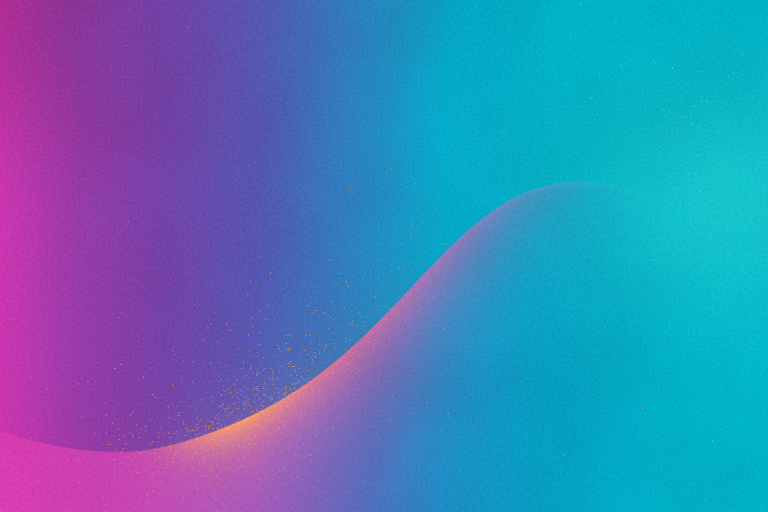
Give the GLSL for this background, as a Shadertoy shader.

```glsl
const float PI = 3.14159265;

float hash(vec2 p) {
    vec3 q = fract(vec3(p.xyx) * 0.1031);
    q += dot(q, q.yzx + 33.33);
    return fract((q.x + q.y) * q.z);
}

float cornerSlope(vec2 cell, vec2 offset) {
    float angle = 2.0 * PI * hash(cell);
    return dot(vec2(cos(angle), sin(angle)), offset);
}

float gradientNoise(vec2 p) {
    vec2 i = floor(p), f = fract(p);
    vec2 u = f * f * f * (f * (f * 6.0 - 15.0) + 10.0);
    vec2 e = vec2(1.0, 0.0);
    float low = mix(cornerSlope(i, f), cornerSlope(i + e, f - e), u.x);
    float high = mix(cornerSlope(i + e.yx, f - e.yx), cornerSlope(i + e.xx, f - e.xx), u.x);
    return mix(low, high, u.y);
}

float fbm(vec2 p) {
    float sum = 0.0, weight = 0.5;
    for (int i = 0; i < 4; i++) {
        sum += weight * gradientNoise(p);
        p = mat2(1.6, 1.2, -1.2, 1.6) * p + 7.3;
        weight *= 0.5;
    }
    return sum;
}

float bell(float x, float center, float width) {
    float t = (x - center) / width;
    return exp(-t * t);
}

// Skewed cosine wave from the left trough to the right crest
float waveHeight(float x) {
    float phase = (x - 0.156) / 0.599;
    phase = max(phase, 0.7 * phase);
    float skew = sin(PI * clamp(phase, 0.0, 1.0));
    phase -= 0.076 * skew * skew;
    return mix(0.117, 0.645, 0.5 - 0.5 * cos(PI * phase));
}

// Depth below the wave, in canvas heights
float waveDepth(vec2 uv, float aspect) {
    float h = 0.004;
    float slope = (waveHeight(uv.x + h) - waveHeight(uv.x - h)) / (2.0 * h * aspect);
    return (waveHeight(uv.x) - uv.y) / sqrt(1.0 + slope * slope);
}

vec3 addStop(vec3 color, vec3 next, float start, float end, float x) {
    return mix(color, next, clamp((x - start) / (end - start), 0.0, 1.0));
}

vec3 upperColor(vec2 uv, float x) {
    vec3 c = vec3(0.80, 0.21, 0.69);
    c = addStop(c, vec3(0.60, 0.23, 0.66), 0.00, 0.10, x);
    c = addStop(c, vec3(0.46, 0.26, 0.66), 0.10, 0.21, x);
    c = addStop(c, vec3(0.33, 0.34, 0.69), 0.21, 0.34, x);
    c = addStop(c, vec3(0.19, 0.49, 0.74), 0.34, 0.45, x);
    c = addStop(c, vec3(0.02, 0.65, 0.77), 0.45, 0.59, x);
    c = addStop(c, vec3(0.00, 0.69, 0.77), 0.59, 0.75, x);
    return c * (1.0 - 0.14 * smoothstep(0.55, 1.0, uv.y) * smoothstep(0.3, 0.0, x));
}

vec3 lowerColor(float x) {
    vec3 c = vec3(0.85, 0.24, 0.70);
    c = addStop(c, vec3(0.77, 0.28, 0.71), 0.02, 0.20, x);
    c = addStop(c, vec3(0.62, 0.34, 0.73), 0.20, 0.34, x);
    c = addStop(c, vec3(0.30, 0.42, 0.73), 0.34, 0.48, x);
    c = addStop(c, vec3(0.11, 0.54, 0.76), 0.48, 0.58, x);
    c = addStop(c, vec3(0.02, 0.63, 0.77), 0.58, 0.69, x);
    return addStop(c, vec3(0.00, 0.69, 0.78), 0.69, 0.86, x);
}

// Round grains, one candidate per cell
float dust(vec2 p, float cells, float density) {
    vec2 q = p * cells, cell = floor(q);
    vec2 center = 0.3 + 0.4 * vec2(hash(cell + 11.7), hash(cell + 47.1));
    float radius = mix(0.15, 0.3, hash(cell + 83.9));
    float blur = cells / iResolution.y;
    float dotMask = 1.0 - smoothstep(radius - 0.5 * blur, radius + 0.5 * blur, length(fract(q) - center));
    return dotMask * step(hash(cell), density);
}

void mainImage(out vec4 fragColor, in vec2 fragCoord) {
    vec2 uv = fragCoord / iResolution.xy;
    float aspect = iResolution.x / iResolution.y;
    vec2 p = vec2(uv.x * aspect, uv.y);
    float depth = waveDepth(uv, aspect);
    float cloud = fbm(p * 3.0 + 4.0);
    float warpedX = uv.x + 0.045 * cloud;

    // Body of the wave with its lilac rim and golden glint
    vec3 below = lowerColor(warpedX);
    float inside = max(depth, 0.0);
    float rim = smoothstep(0.12, 0.36, uv.x) * (1.0 - smoothstep(0.50, 0.86, uv.x));
    below = mix(below, vec3(0.77, 0.43, 0.70), 0.85 * rim * exp(-inside / 0.095));
    below = mix(below, vec3(0.90, 0.45, 0.58), 0.7 * bell(uv.x, 0.41, 0.10) * exp(-inside / 0.03));
    below = mix(below, vec3(0.99, 0.64, 0.38), 0.9 * bell(uv.x, 0.31, 0.075) * exp(-inside / 0.033));
    below += 0.05 * bell(uv.x, 0.74, 0.13) * exp(-inside / 0.006);

    // Join both sides, dissolving the edge at the far right
    float cover = smoothstep(-0.75, 0.75, depth * iResolution.y);
    cover *= 1.0 - 0.8 * smoothstep(0.86, 0.98, uv.x);
    vec3 color = mix(upperColor(uv, warpedX), below, cover);

    // Aqua haze on the right
    float haze = bell(uv.x, 0.95, 0.19) * bell(uv.y, 0.61, 0.23);
    color = mix(color, vec3(0.11, 0.79, 0.80), 0.75 * haze);

    // Golden and pale dust, then clouds and fine grain
    float spread = depth > 0.0 ? 0.04 : 0.055;
    float gold = bell(uv.x, 0.32, 0.13) * exp(-abs(depth) / spread);
    color = mix(color, vec3(0.85, 0.49, 0.52), 0.18 * gold * (1.0 - cover));
    color = mix(color, vec3(0.98, 0.66, 0.38), 0.65 * dust(p, 230.0, 0.38 * gold));
    color += 0.12 * dust(p + 3.0, 190.0, 0.03 * bell(uv.x, 0.87, 0.1) * bell(uv.y, 0.75, 0.12));
    color *= 1.0 + 0.10 * cloud;
    color += 0.035 * gradientNoise(p * 190.0);
    fragColor = vec4(clamp(color, 0.0, 1.0), 1.0);
}
```
